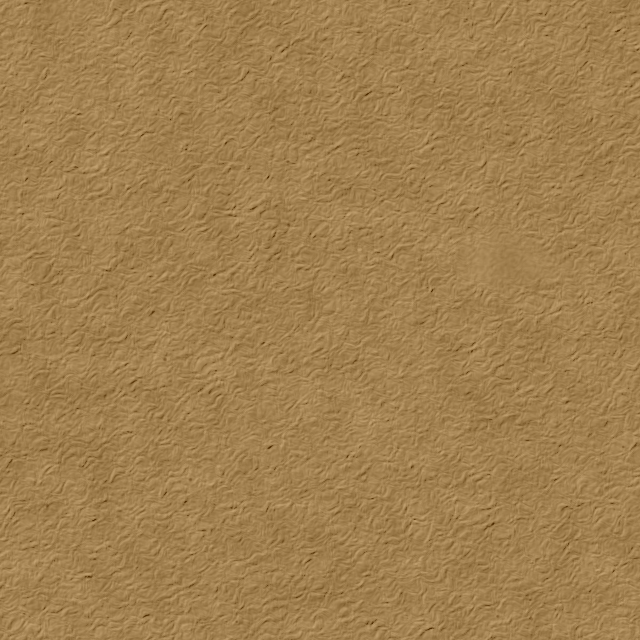
Write a Shadertoy shader that draws this texture.

```glsl
// Rough sand-coloured plaster: a warped, slanted billow height field is
// embossed by light from the upper left, then darkened by sparse creases
// and small pits, with a few worn patches where the relief fades.

const vec3 SAND = vec3(0.632, 0.503, 0.313);
const vec2 LIGHT_DIR = vec2(-0.6, 0.8);
const float GRAIN_ANGLE = 0.45;
const vec2 GRAIN_FREQ = vec2(50.0, 74.0);

float hash(vec2 p) {
    return fract(sin(dot(p, vec2(127.1, 311.7))) * 43758.5453);
}

vec2 gradientAt(vec2 cell) {
    float angle = 6.28318 * hash(cell);
    return vec2(cos(angle), sin(angle));
}

// Gradient noise, roughly -0.7 to 0.7
float noise(vec2 p) {
    vec2 i = floor(p), f = p - i;
    vec2 u = f * f * f * (f * (f * 6.0 - 15.0) + 10.0);
    vec2 x = vec2(1.0, 0.0), y = vec2(0.0, 1.0);
    float a = dot(gradientAt(i), f);
    float b = dot(gradientAt(i + x), f - x);
    float c = dot(gradientAt(i + y), f - y);
    float d = dot(gradientAt(i + 1.0), f - 1.0);
    return mix(mix(a, b, u.x), mix(c, d, u.x), u.y);
}

vec2 rotate(vec2 p, float angle) {
    float c = cos(angle), s = sin(angle);
    return vec2(c * p.x + s * p.y, c * p.y - s * p.x);
}

// Pillowy lumps parted by sharp folds, drawn out along the grain
float plasterHeight(vec2 p) {
    vec2 warp = vec2(noise(p * 42.0 + 7.3), noise(p * 42.0 + 51.9));
    vec2 q = rotate(p + 0.009 * warp, GRAIN_ANGLE) * GRAIN_FREQ;
    float height = 0.0, amplitude = 1.0;
    for (int octave = 0; octave < 3; octave++) {
        float n = noise(q);
        height += amplitude * sqrt(n * n + 0.001);
        q = rotate(q, 0.6) * 1.8 + 19.7;
        amplitude *= 0.55;
    }
    return height;
}

// Slope towards the light: positive is lit, negative is shaded
float emboss(vec2 p, float reach) {
    vec2 offset = LIGHT_DIR * reach;
    return plasterHeight(p - offset) - plasterHeight(p + offset);
}

// Rare soft round holes scattered on a jittered grid
float pits(vec2 p, float density, float chance) {
    vec2 cell = floor(p * density);
    vec2 jitter = vec2(hash(cell + 3.1), hash(cell + 8.7));
    vec2 centre = cell + 0.2 + 0.6 * jitter;
    float radius = mix(0.05, 0.09, hash(cell + 5.3));
    float present = step(hash(cell + 12.4), chance);
    float dist = length(p * density - centre);
    return present * (1.0 - smoothstep(0.2 * radius, radius, dist));
}

void mainImage(out vec4 fragColor, in vec2 fragCoord) {
    vec2 p = fragCoord / min(iResolution.x, iResolution.y);

    // Worn areas have shallower relief
    float worn = smoothstep(0.38, 0.6, noise(p * 5.0 + 2.6));
    float relief = emboss(p, 0.0016) * (1.0 - 0.7 * worn);

    // Deep shade gathers only in some of the folds
    float patches = smoothstep(-0.05, 0.35, noise(p * 32.0 + 31.0));
    float crease = smoothstep(0.22, 0.6, -relief) * (0.2 + 0.8 * patches);

    // Broad stains and fine dust
    float stain = 0.02 * noise(p * 4.0 + 14.0) + 0.045 * noise(p * 22.0);
    float dust = 0.045 * noise(p * 150.0 + 77.0);

    float lit = 0.22 * clamp(relief, -0.6, 0.4);
    float shade = 0.22 * crease + 0.13 * pits(p, 21.0, 0.05);
    vec3 color = SAND + lit + stain + dust - shade * vec3(0.95, 1.0, 0.95);
    fragColor = vec4(clamp(color, 0.0, 1.0), 1.0);
}
```
